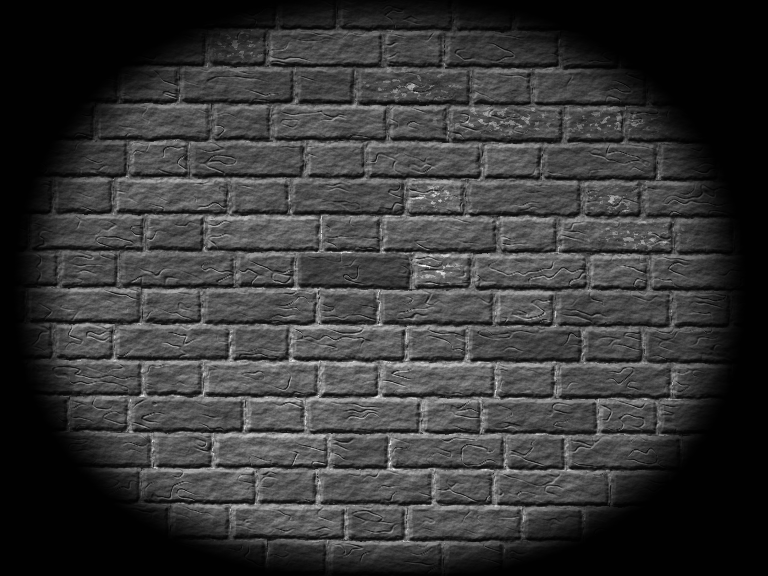
Write a WebGL 2 fragment shader that draws this texture.

```glsl
#version 300 es
precision highp float;
// A weathered grey brick wall seen through a soft oval vignette.
// Long and short bricks alternate along bowed courses; gradient noise roughens
// them, and a height difference toward the upper left light shades the relief.
uniform vec2 u_resolution;
out vec4 fragColor;

// Start of a long brick in each course, counted from the top
const float courseStart[16] = float[](340., 270., 358., 274., 368., 292., 384., 298.,
                                      381., 293., 382., 308., 392., 320., 409., 330.);
// Flaking paint: centre and radius
const vec3 paintSpots[8] = vec3[](vec3(238, 44, 32), vec3(412, 87, 50), vec3(500, 120, 62),
    vec3(610, 122, 62), vec3(436, 197, 26), vec3(612, 200, 28), vec3(640, 236, 46), vec3(438, 268, 26));

float hash(vec2 p) {
    p = fract(p * vec2(0.1031, 0.1137));
    p += dot(p, p.yx + 33.33);
    return fract((p.x + p.y) * p.x * 17.3);
}

vec2 gradient(vec2 cell) {
    float angle = 6.2832 * hash(cell + 71.0);
    return vec2(cos(angle), sin(angle));
}

float noise(vec2 p) {
    vec2 i = floor(p), f = p - i;
    vec2 w = f * f * f * (f * (f * 6.0 - 15.0) + 10.0);
    vec2 e = vec2(1, 0);
    float low = mix(dot(gradient(i), f), dot(gradient(i + e), f - e), w.x);
    float high = mix(dot(gradient(i + e.yx), f - e.yx), dot(gradient(i + 1.0), f - 1.0), w.x);
    return mix(low, high, w.y);
}

float fbm(vec2 p) {
    float sum = 0.0, amp = 1.0;
    for (int i = 0; i < 5; i++) {
        sum += amp * noise(p);
        p = mat2(1.6, 1.2, -1.2, 1.6) * p + 9.7;
        amp *= 0.52;
    }
    return sum;
}

// Signed distance to the nearest brick, whose column and course go to id
float brickDistance(vec2 p, out vec2 id) {
    p += 1.7 * vec2(noise(p * 0.09), noise(p * 0.075 + 40.0));
    p += 0.9 * vec2(noise(p * 0.3 + 12.0), noise(p * 0.28 + 70.0));
    float bowed = p.y - 3.2 * sin(3.1416 * (p.y - 48.0) / 474.0) - 0.006 * (p.x - 384.0);
    float v = (bowed - 48.0) / 36.46 + 1.5;
    float course = clamp(floor(v), 0.0, 15.0);
    float x = p.x - courseStart[int(course)] + 2.5;
    float pair = floor(x / 176.4);
    float u = x - pair * 176.4 - 2.5;
    float isShort = step(113.5, u);
    id = vec2(pair * 2.0 + isShort, course);
    vec2 halfSize = vec2(mix(55.3, 27.6, isShort), 16.2 + 0.8 * (hash(id + 5.0) - 0.5));
    vec2 local = vec2(u - mix(55.5, 143.7, isShort), (v - course - 0.5) * 36.46);
    vec2 q = abs(local) - halfSize + 3.0;
    return length(max(q, 0.0)) + min(max(q.x, q.y), 0.0) - 3.0;
}

float wallHeight(vec2 p) {
    vec2 id;
    float body = smoothstep(1.5, -3.5, brickDistance(p, id));
    vec2 s = p + 37.0 * id;
    float crack = abs(noise(s * vec2(0.028, 0.085) + 0.5 * noise(s * 0.07)));
    float crackMask = smoothstep(-0.1, 0.3, noise(s * 0.025 + 8.0));
    return 1.8 * body + 1.1 * fbm(s * vec2(0.055, 0.095))
         - 0.9 * body * crackMask * smoothstep(0.07, 0.0, crack);
}

float isBrick(vec2 id, vec2 target) {
    return 1.0 - step(0.5, distance(id, target));
}

void main() {
    // Wall coordinates: the canvas is 768 by 576 units, y running down
    vec2 uv = gl_FragCoord.xy / u_resolution;
    vec2 p = vec2(uv.x, 1.0 - uv.y) * vec2(768, 576);

    vec2 id, above;
    float d = brickDistance(p, id);
    float brickMask = smoothstep(1.0, -1.0, d);
    float grain = fbm(p * 0.21 + 30.0);

    // Brick tone, with a few darker recessed bricks
    float brick = 0.325 + 0.085 * (hash(id + 20.0) - 0.5) + 0.05 * fbm(p * 0.03) + 0.03 * grain;
    brick *= 1.0 - 0.4 * isBrick(id, vec2(0, 7)) - 0.25 * isBrick(id, vec2(2, 9))
                 - 0.18 * isBrick(id, vec2(-1, 8)) - 0.12 * isBrick(id, vec2(0, 5));

    // Mortar, paler in the lower courses and near the middle, shaded under bricks
    float pale = smoothstep(280.0, 400.0, p.y) + exp(-dot(p - vec2(335, 285), p - vec2(335, 285)) / 3600.0);
    float mortar = 0.36 + 0.11 * min(pale, 1.3) + 0.16 * grain;
    float shadow = smoothstep(1.5, -1.5, brickDistance(p - vec2(0.5, 2.6), above));
    mortar *= 1.0 - 0.72 * shadow;
    float tone = mix(mortar, brick, brickMask);

    // Relief lit from the upper left
    float relief = wallHeight(p) - wallHeight(p - vec2(0.8, 1.5));
    tone *= clamp(1.0 + 0.85 * relief, 0.3, 1.75);

    // Scattered flakes of pale paint
    float painted = 0.0;
    for (int i = 0; i < 8; i++) {
        vec2 offset = (p - paintSpots[i].xy) / vec2(paintSpots[i].z, 17.0);
        painted = max(painted, exp(-dot(offset, offset)));
    }
    float flakes = smoothstep(0.22, 0.5, fbm(p * vec2(0.13, 0.19) + 3.0) + 0.25 * painted - 0.1);
    tone += 0.32 * flakes * painted * brickMask;

    // Broad light, then the oval fade to black
    vec2 fromLight = (p - vec2(350, 335)) / vec2(400, 310);
    tone *= 1.15 - 0.36 * dot(fromLight, fromLight);
    vec2 oval = pow(abs(p - vec2(380, 288)) / vec2(364, 293), vec2(2.2));
    float radius = pow(oval.x + oval.y, 1.0 / 2.2);
    tone *= smoothstep(1.02, 0.83, radius);
    fragColor = vec4(vec3(max(tone, 0.004)), 1.0);
}
```
